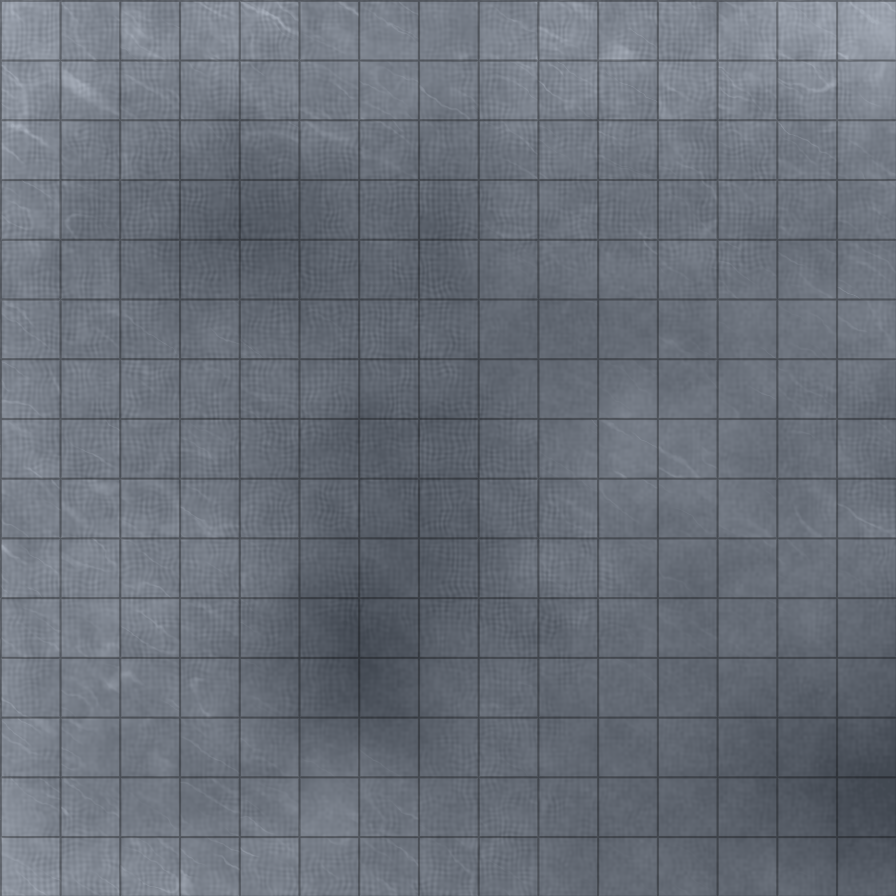
This pattern is drawn by a three.js fragment shader. Its source:

```glsl
// A 15 by 15 grid of worn slate-blue tiles with thin dark joints.
// Soft pools of light and shade cross the whole sheet; every tile carries
// its own offset of cloudy mottling, a fine woven relief and pale veins.

varying vec2 vUv;

const float TILES = 15.0;
const vec2 JOINT_SHIFT = vec2(0.0009, -0.0009); // joints sit on the left and top edges
const float JOINT_CORE = 0.0004;   // fully dark half width
const float JOINT_EDGE = 0.0020;   // half width where the joint has faded out
const float JOINT_SHADE = 0.68;
const float WEAVE_PER_TILE = 10.0;
const float WEAVE_DEPTH = 0.11;
const float MOTTLE_DEPTH = 0.42;
const float CLOUD_DEPTH = 0.50;
const float GRAIN_DEPTH = 0.12;
const float VEIN_GAIN = 0.36;
const float BASE_TONE = 0.61;
const vec3 DARK_SLATE = vec3(0.285, 0.31, 0.348);
const vec3 LIGHT_SLATE = vec3(0.53, 0.557, 0.60);
const vec2 VEIN_DIR = vec2(0.84, -0.54);
const float TAU = 6.2831853;

float hash(vec2 p) {
  vec3 q = fract(vec3(p.xyx) * 0.1031);
  q += dot(q, q.yzx + 33.33);
  return fract((q.x + q.y) * q.z);
}

float noise(vec2 p) {
  vec2 i = floor(p);
  vec2 f = fract(p);
  f = f * f * (3.0 - 2.0 * f);
  return mix(mix(hash(i), hash(i + vec2(1.0, 0.0)), f.x),
             mix(hash(i + vec2(0.0, 1.0)), hash(i + vec2(1.0, 1.0)), f.x), f.y);
}

float fbm(vec2 p) {
  float sum = 0.0;
  float gain = 0.5;
  for (int i = 0; i < 4; i++) {
    sum += gain * noise(p);
    p = mat2(0.8, 0.6, -0.6, 0.8) * p * 2.03 + 7.1;
    gain *= 0.5;
  }
  return sum / 0.9375;
}

float pool(vec2 p, vec2 center, vec2 radius) {
  vec2 d = (p - center) / radius;
  return exp(-dot(d, d));
}

// Broad light and shade over the whole sheet
float sheetTone(vec2 uv) {
  vec2 p = uv + 0.08 * (vec2(fbm(uv * 5.0), fbm(uv * 5.0 + 31.0)) - 0.5);
  float tone = BASE_TONE + CLOUD_DEPTH * (fbm(uv * 8.0 + 12.0) - 0.5);
  tone -= 0.46 * pool(p, vec2(0.50, 0.46), vec2(0.14, 0.23));
  tone -= 0.36 * pool(p, vec2(0.40, 0.26), vec2(0.13, 0.11));
  tone -= 0.32 * pool(p, vec2(0.28, 0.72), vec2(0.19, 0.13));
  tone -= 0.14 * pool(p, vec2(0.68, 0.77), vec2(0.10, 0.07));
  tone -= 0.60 * pool(p, vec2(1.00, 0.15), vec2(0.27, 0.21));
  tone += 0.34 * pool(p, vec2(1.00, 1.00), vec2(0.16, 0.11));
  tone += 0.34 * exp(-uv.x / 0.11);
  tone += 0.12 * pool(p, vec2(0.25, 0.0), vec2(0.35, 0.10));
  return tone + 0.30 * smoothstep(0.78, 1.0, uv.y);
}

// Thin broken scratches running down to the right
float veins(vec2 p) {
  p += 0.20 * (vec2(fbm(p * 3.0), fbm(p * 3.0 + 19.0)) - 0.5);
  vec2 q = vec2(dot(p, VEIN_DIR), dot(p, vec2(-VEIN_DIR.y, VEIN_DIR.x)));
  float sum = 0.0;
  for (int i = 0; i < 3; i++) {
    float scale = 1.0 + 0.6 * float(i);
    vec2 s = q * vec2(0.45, 1.9) * scale + 23.0 * float(i);
    float crest = 1.0 - smoothstep(0.0, 0.045 * scale, abs(noise(s) - 0.5));
    float broken = smoothstep(0.35, 0.8, noise(q * 1.9 + 57.0 * scale));
    sum += crest * broken / scale;
  }
  return sum;
}

// Rows of small rounded bumps, slightly irregular
float weave(vec2 p) {
  vec2 bend = vec2(noise(p * 4.0), noise(p * 4.0 + 41.0)) - 0.5;
  vec2 w = cos(TAU * (p * WEAVE_PER_TILE + 0.9 * bend));
  return (0.6 * w.x + 0.4 * w.y) * (0.3 + 1.4 * noise(p * 5.0 + 5.0));
}

void main() {
  vec2 grid = (vUv - JOINT_SHIFT) * TILES;
  vec2 tile = floor(grid);
  vec2 shift = 40.0 * vec2(hash(tile + 3.0), hash(tile + 71.0));
  vec2 local = fract(grid) + shift;

  // Surface of each tile
  float tone = sheetTone(vUv);
  float lit = smoothstep(0.25, 0.95, tone);
  float woven = smoothstep(0.3, 0.65, fbm(vUv * 5.0 + 63.0) + 0.25 * (vUv.y - vUv.x));
  tone += MOTTLE_DEPTH * (fbm(local * 2.2) - 0.5) * (0.4 + 0.6 * lit);
  tone += WEAVE_DEPTH * weave(grid) * (0.25 + 0.75 * woven);
  tone += GRAIN_DEPTH * (noise(grid * 15.0) - 0.5);
  tone += VEIN_GAIN * veins(local) * (0.06 + 0.94 * lit);
  vec3 color = mix(DARK_SLATE, LIGHT_SLATE, clamp(tone, -0.1, 1.5));

  // Joints between tiles
  vec2 gap = abs(fract(grid + 0.5) - 0.5) / TILES;
  float joint = 1.0 - smoothstep(JOINT_CORE, JOINT_EDGE, min(gap.x, gap.y));
  color *= mix(1.0, JOINT_SHADE, joint);

  gl_FragColor = vec4(color, 1.0);
}
```
